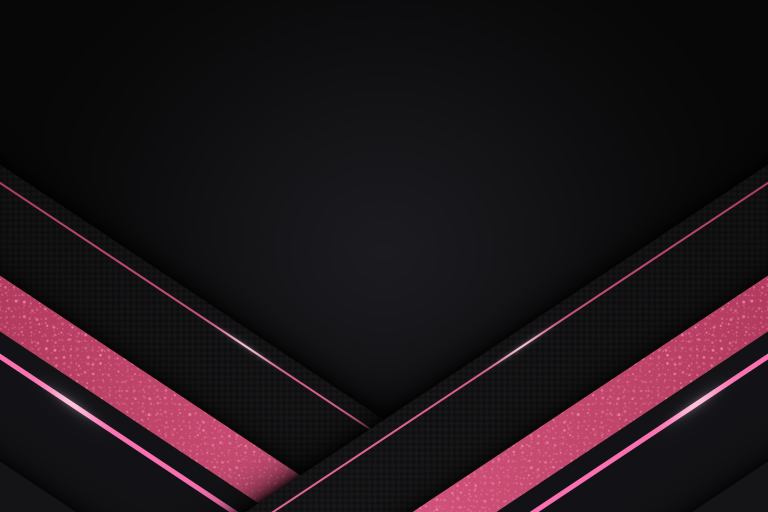
Write a WebGL 2 fragment shader that draws this background.

```glsl
#version 300 es
precision highp float;
// Dark backdrop with two slanted arms that cross in a V, the right over the left.
// Each arm is a stack of strips measured by depth below its upper edge:
// checkered panel, speckled pink ribbon, glowing lines and soft shadows.
uniform vec2 u_resolution;
out vec4 fragColor;

// Lengths are in canvas heights, x is measured from the centre line.
const float SLOPE = 0.665;
const float CROSS_Y = 0.180;
const float THIN_LINE = 0.036;
const float RIBBON_TOP = 0.217;
const float RIBBON_END = 0.326;
const float BOLD_LINE = 0.375;
const float CORNER = 0.580;
const float THIN_HALF = 0.0024;
const float BOLD_HALF = 0.0058;
const float THIN_FLARE_X = 0.270;
const float BOLD_FLARE_X = 0.610;
const float CHECK_SIZE = 0.0115;
const float SPECK_CELL = 0.0155;
const vec2 GLOW_CENTER = vec2(0.0, 0.51);

const vec3 GLOW = vec3(0.106, 0.106, 0.124);
const vec3 NIGHT = vec3(0.027, 0.027, 0.029);
const vec3 PANEL = vec3(0.072, 0.072, 0.078);
const vec3 LOWER_PANEL = vec3(0.072, 0.072, 0.086);
const vec3 RIBBON_INNER = vec3(0.83, 0.33, 0.49);
const vec3 RIBBON_OUTER = vec3(0.70, 0.23, 0.37);
const vec3 SPECK = vec3(0.95, 0.58, 0.71);
const vec3 THIN_INNER = vec3(0.88, 0.39, 0.58);
const vec3 THIN_OUTER = vec3(0.68, 0.23, 0.38);
const vec3 BOLD = vec3(0.98, 0.44, 0.69);
const vec3 FLARE = vec3(1.0, 0.84, 0.91);

float hash(vec2 p) {
    vec3 q = fract(vec3(p.xyx) * 0.1031);
    q += dot(q, q.yzx + 33.33);
    return fract((q.x + q.y) * q.z);
}

float depthBelow(vec2 p) {
    return CROSS_Y + SLOPE * p.x - p.y;
}

float cover(float d, float aa) {
    return smoothstep(-aa, aa, d);
}

// Darkening cast upward from an edge; gap is the distance above it.
float shade(float gap, float reach, float strength) {
    return 1.0 - strength * exp(-max(gap, 0.0) / reach);
}

// Round dots jittered inside a grid, with varied size and strength.
float specks(vec2 p, float cell, float aa) {
    vec2 g = p / cell;
    vec2 id = floor(g);
    vec2 jitter = vec2(hash(id), hash(id + 41.7));
    float size = mix(0.09, 0.19, hash(id + 87.3));
    float dist = length(fract(g) - 0.24 - 0.52 * jitter);
    float soft = aa / cell;
    return (1.0 - smoothstep(size - soft, size + soft, dist)) * mix(0.35, 1.0, hash(id + 13.1));
}

// Line with a bright streak that fades along its length.
vec3 litLine(vec3 base, vec3 tint, float off, float along, float halfWidth, float aa) {
    float streak = exp(-along * along / 0.0022);
    float halo = streak * exp(-abs(off) / (halfWidth * 1.6));
    vec3 col = base + FLARE * halo * 0.38;
    float line = 1.0 - smoothstep(halfWidth - aa, halfWidth + aa, abs(off));
    return mix(col, mix(tint, FLARE, streak * 0.8), line);
}

// Colour inside one arm; positive x runs outward and upward.
vec3 armColor(vec2 p, float aa) {
    float d = depthBelow(p);
    float outward = clamp(p.x / 0.75, 0.0, 1.0);

    // Checkered upper panel
    vec2 wave = sin(3.14159 * vec2(p.x + p.y, p.x - p.y) / CHECK_SIZE);
    float check = smoothstep(-0.3, 0.3, wave.x * wave.y);
    vec3 col = PANEL * mix(0.80, 1.18, check) * mix(1.08, 0.85, outward);
    col *= shade(RIBBON_TOP - d, 0.022, 0.7);
    col = litLine(col, mix(THIN_INNER, THIN_OUTER, outward), d - THIN_LINE,
                  p.x - THIN_FLARE_X, THIN_HALF, aa);

    // Speckled ribbon
    vec3 ribbon = mix(RIBBON_INNER, RIBBON_OUTER, outward);
    float dots = max(specks(p, SPECK_CELL, aa), 0.6 * specks(p.yx + 3.7, SPECK_CELL * 0.72, aa));
    ribbon = mix(ribbon, SPECK, dots * 0.75);
    col = mix(col, ribbon, cover(d - RIBBON_TOP, aa));

    // Lower panels and the outer corner
    vec3 lower = LOWER_PANEL * shade(CORNER - d, 0.03, 0.75);
    lower = mix(lower, PANEL * 1.1, cover(d - CORNER, aa));
    col = mix(col, lower, cover(d - RIBBON_END, aa));
    return litLine(col, BOLD, d - BOLD_LINE, p.x - BOLD_FLARE_X, BOLD_HALF, aa);
}

void main() {
    vec2 p = (gl_FragCoord.xy - vec2(0.5 * u_resolution.x, 0.0)) / u_resolution.y;
    vec2 mirrored = vec2(-p.x, p.y);
    float aa = 0.8 / u_resolution.y;
    float rightDepth = depthBelow(p);
    float leftDepth = depthBelow(mirrored);

    // Radial backdrop, then each arm over the shadow it casts
    float radius = length((p - GLOW_CENTER) * vec2(1.0, 1.1));
    vec3 col = mix(GLOW, NIGHT, smoothstep(-0.1, 0.82, radius));
    col *= shade(-leftDepth, 0.032, 0.85);
    col = mix(col, armColor(mirrored, aa), cover(leftDepth, aa));
    col *= shade(-rightDepth, 0.032, 0.85);
    col = mix(col, armColor(p, aa), cover(rightDepth, aa));
    fragColor = vec4(col, 1.0);
}
```
